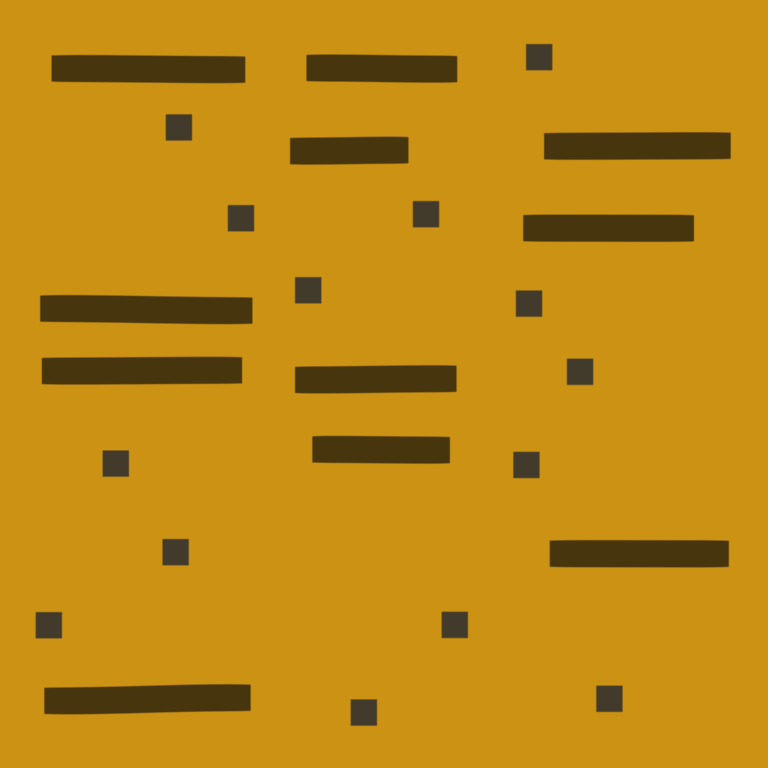
A Shadertoy shader for this pattern:

```glsl
const vec3 GROUND = vec3(0.797, 0.571, 0.075);
const vec3 BAR_COLOR = vec3(0.277, 0.206, 0.053);
const vec3 SQUARE_COLOR = vec3(0.260, 0.228, 0.163);

const vec2 GRID = vec2(3.0, 9.0);         // columns, rows
const vec2 MARGIN = vec2(0.035, 0.025);   // free border of the canvas
const vec2 GAP = vec2(0.020, 0.030);      // least space between features
const float BAR_COUNT = 11.0;
const float SQUARE_COUNT = 14.0;          // the remaining cells stay empty
const vec2 BAR_LENGTH = vec2(0.120, 0.280);
const float BAR_HEIGHT = 0.0352;
const float BAR_TAPER = 0.0006;           // height lost at each end, per side
const vec2 BAR_TILT = vec2(-0.0020, 0.0024);
const float SQUARE_SIZE = 0.0342;
const float CORNER = 0.0012;
const float SOFTNESS = 0.0014;
const float SEED = 17.0;

vec3 hash3(vec2 p) {
    vec3 q = fract(vec3(p.xyx + SEED) * vec3(0.1031, 0.1030, 0.0973));
    q += dot(q, q.yxz + 33.33);
    return fract((q.xxy + q.yzz) * q.zyx);
}

float roundedBox(vec2 p, vec2 halfSize, float radius) {
    vec2 q = abs(p) - halfSize + radius;
    return length(max(q, 0.0)) + min(max(q.x, q.y), 0.0) - radius;
}

void mainImage(out vec4 fragColor, in vec2 fragCoord) {
    float shortSide = min(iResolution.x, iResolution.y);
    vec2 uv = (fragCoord - 0.5 * iResolution.xy) / shortSide + 0.5;

    // Each cell holds at most one feature
    vec2 cellSize = (1.0 - 2.0 * MARGIN) / GRID;
    vec2 cell = clamp(floor((uv - MARGIN) / cellSize), vec2(0.0), GRID - 1.0);
    vec2 p = uv - MARGIN - (cell + 0.5) * cellSize;

    // A permutation of the cells deals out bars and squares in fixed numbers
    float cellCount = GRID.x * GRID.y;
    float index = cell.x + GRID.x * (GRID.y - 1.0 - cell.y);
    float rank = mod(index * 7.0, cellCount);
    bool isBar = rank < BAR_COUNT - 0.5;
    bool isEmpty = rank > BAR_COUNT + SQUARE_COUNT - 0.5;

    // Long bars are more common than short ones
    float lengthRank = (mod(rank * 4.0 + 7.0, BAR_COUNT) + 0.5) / BAR_COUNT;
    float barLength = mix(BAR_LENGTH.x, BAR_LENGTH.y, sqrt(lengthRank));
    vec2 size = isBar ? vec2(barLength, BAR_HEIGHT) : vec2(SQUARE_SIZE);

    // Scatter the feature within the free room of its cell
    vec3 rnd = hash3(cell);
    p -= (rnd.xy - 0.5) * (cellSize - size - GAP);

    // Bars lean in a gentle S with upright ends and thin slightly there
    if (isBar) {
        float along = clamp(2.0 * p.x / size.x, -1.0, 1.0);
        p.y -= mix(BAR_TILT.x, BAR_TILT.y, rnd.z) * sin(1.8 * along);
        size.y -= 2.0 * BAR_TAPER * pow(abs(along), 8.0);
    }

    // Soft-edged fill
    float dist = roundedBox(p, 0.5 * size, CORNER);
    float edge = max(SOFTNESS, 0.7 / shortSide);
    float cover = isEmpty ? 0.0 : 1.0 - smoothstep(-edge, edge, dist);
    vec3 color = mix(GROUND, isBar ? BAR_COLOR : SQUARE_COLOR, cover);
    fragColor = vec4(color, 1.0);
}
```
